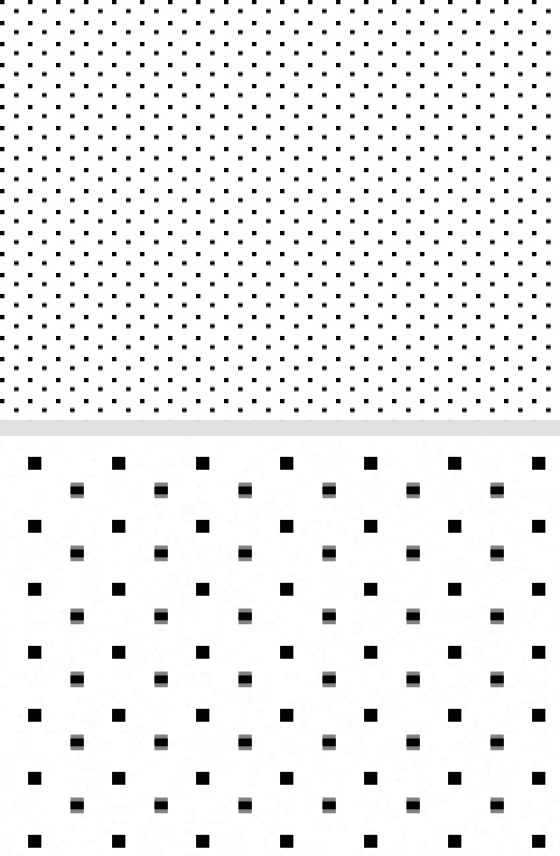
Top, the full canvas; bottom, a detail of the centre.
A Shadertoy shader for this pattern:

```glsl
#define REPEATS vec2(20.0, 20.0)
#define SHARP_CENTER vec2(0.08, 0.10)
#define SOFT_CENTER vec2(0.585, 0.53)
#define SHARP_SIZE vec2(0.158, 0.205)
#define SOFT_SIZE vec2(0.158, 0.25)
#define CORE_SIZE vec2(0.158, 0.125)
#define INK vec3(0.01)
#define GREY vec3(0.51)
#define PAPER vec3(1.0)
#define GRAIN_GRID vec2(16.0, 12.0)
#define GRAIN_AMOUNT 0.014

float hash(vec2 p) {
    vec3 q = fract(vec3(p.xyx) * 0.1031);
    q += dot(q, q.yzx + 33.33);
    return fract((q.x + q.y) * q.z);
}

// Antialiased coverage of a box repeated once per unit cell
float boxCoverage(vec2 p, vec2 center, vec2 size, vec2 pixel) {
    vec2 offset = abs(fract(p - center + 0.5) - 0.5);
    vec2 inside = clamp((0.5 * size - offset) / pixel + 0.5, 0.0, 1.0);
    return inside.x * inside.y;
}

void mainImage(out vec4 fragColor, in vec2 fragCoord) {
    // Cell coordinates, counted from the top left
    vec2 uv = fragCoord / iResolution.xy;
    vec2 p = vec2(uv.x, 1.0 - uv.y) * REPEATS;
    vec2 pixel = REPEATS / iResolution.xy;

    // Sparse, faint paper grain on a wrapping grid
    vec2 grain = mod(floor(p * GRAIN_GRID), REPEATS * GRAIN_GRID);
    vec3 color = PAPER - GRAIN_AMOUNT * smoothstep(0.75, 1.0, hash(grain));

    // Staggered dots with grey upper and lower fringes
    color = mix(color, GREY, boxCoverage(p, SOFT_CENTER, SOFT_SIZE, pixel));
    color = mix(color, INK, boxCoverage(p, SOFT_CENTER, CORE_SIZE, pixel));

    // Crisp dots
    color = mix(color, INK, boxCoverage(p, SHARP_CENTER, SHARP_SIZE, pixel));

    fragColor = vec4(color, 1.0);
}
```
